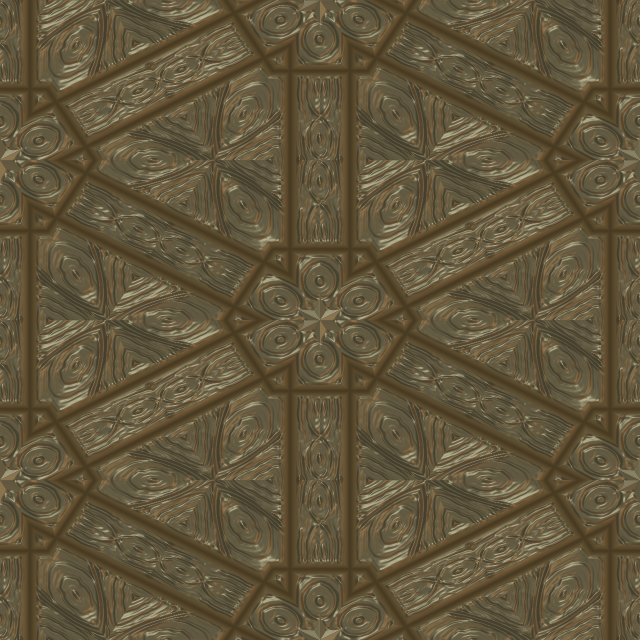
Reproduce this pattern procedurally as a WebGL 1 fragment shader.

```glsl
precision highp float;
uniform vec2 u_resolution;

const float PI = 3.14159;
const float ROOT3 = 1.73205;
const float HEX_APOTHEM = 0.2214;
const float BEAM_HALF = 0.081;

float hash(vec2 p) {
  vec3 k = fract(vec3(p.xyx) * 0.1031);
  k += dot(k, k.yzx + 33.33);
  return fract((k.x + k.y) * k.z);
}

float noise(vec2 p) {
  vec2 i = floor(p), w = fract(p);
  w = w * w * (3.0 - 2.0 * w);
  return mix(mix(hash(i), hash(i + vec2(1.0, 0.0)), w.x),
             mix(hash(i + vec2(0.0, 1.0)), hash(i + 1.0), w.x), w.y);
}

// Folds the triangular lattice into one mirror wedge; x runs along a beam.
vec2 foldWedge(vec2 q) {
  vec2 period = vec2(ROOT3, 1.0);
  q.x -= 0.5 * ROOT3;
  vec2 a = mod(q, period) - 0.5 * period;
  vec2 b = mod(q + 0.5 * period, period) - 0.5 * period;
  vec2 v = dot(a, a) < dot(b, b) ? a : b;
  float angle = abs(mod(atan(v.y, v.x + 1e-6), PI / 3.0) - PI / 6.0);
  return length(v) * vec2(cos(angle), sin(angle));
}

// Distance to the nearest seam between panels.
float seamDistance(vec2 f) {
  return min(abs(f.x - HEX_APOTHEM), abs(f.y - BEAM_HALF));
}

float bell(float d, float width) {
  return exp(-d * d / (width * width));
}

float ripple(float d, float width, float warp) {
  float phase = 2.0 * PI * d / width + warp;
  return sin(phase) + 0.4 * sin(2.0 * phase + 1.0 + warp) + 0.16 * sin(3.0 * phase - warp);
}

// Eyes toward the corners, three-sided bosses toward the sides.
float trianglePanel(vec2 f, float warp) {
  vec2 t = f - vec2(0.5, 0.2887);
  float along = dot(t, vec2(-0.866, -0.5)) - 0.165;
  float across = dot(t, vec2(0.5, -0.866));
  float eye = length(vec2(along * 0.55, across));
  float rise = t.y + 0.155;
  float wedge = max(0.866 * abs(t.x) + 0.5 * rise, -rise);
  float boss = mix(wedge, length(vec2(t.x, rise)), 0.2);
  float divide = eye - boss + 0.028;
  float rings = divide < 0.0 ? ripple(eye, 0.026, warp) : ripple(boss, 0.025, warp);
  float h = 0.0045 * rings * smoothstep(0.007, 0.022, abs(divide));
  h += 0.014 * bell(eye, 0.018) + 0.010 * bell(boss, 0.013);
  return h + 0.009 * bell(abs(divide) - 0.017, 0.008) - 0.008 * bell(divide, 0.008);
}

// Two strands that cross at the middle of the beam and enclose leaves.
float beamPanel(vec2 f, float warp) {
  float s = 0.5 - f.x;
  float strand = f.y - 0.038 * abs(sin(PI * s / 0.135));
  float leaf = length(vec2((s - 0.068) * 0.5, f.y));
  float tail = length(vec2((s - 0.225) * 0.32, f.y - 0.010));
  float h = 0.0040 * ripple(min(leaf, tail), 0.022, warp);
  h += 0.010 * bell(strand, 0.007) * smoothstep(0.2, 0.15, s);
  h += 0.012 * bell(leaf, 0.012) + 0.005 * bell(f.y - 0.053, 0.005);
  return h + 0.010 * max(1.0 - (s + abs(f.y - 0.054)) / 0.018, 0.0);
}

// Six round petals with nested loops around a faceted star.
float flowerPanel(vec2 f, float warp) {
  float petal = length(vec2((f.x - 0.122) * 0.8, f.y));
  float bud = length(f - 0.082 * vec2(0.866, 0.5));
  float star = dot(f - vec2(0.072, 0.0), vec2(0.41, 0.91));
  float h = 0.0048 * ripple(petal, 0.031, warp * 0.8);
  h += 0.015 * bell(petal, 0.019) + 0.012 * bell(bud, 0.013);
  h += 0.010 * bell(petal - 0.054, 0.009) - 0.006 * bell(petal - 0.071, 0.007);
  return mix(0.7 * max(-star, 0.0), h, smoothstep(-0.003, 0.008, star));
}

float relief(vec2 q) {
  vec2 f = foldWedge(q);
  float seam = seamDistance(f);
  float warp = 2.2 * noise(f * 23.0) + 0.9 * noise(f * 62.0);
  float h = 0.0;
  if (f.y < BEAM_HALF) {
    h = f.x < HEX_APOTHEM ? flowerPanel(f, warp) : beamPanel(f, warp);
  } else if (f.x > HEX_APOTHEM) {
    h = trianglePanel(f, warp);
  }
  // Mouldings along the seams and a small stud in each hexagon corner.
  h *= smoothstep(0.012, 0.030, seam);
  h += 0.005 * smoothstep(0.0, 0.02, seam) + 0.0045 * bell(seam - 0.024, 0.005);
  vec2 stud = f - vec2(0.184, 0.106);
  float kite = 0.5 * abs(dot(stud, vec2(0.866, 0.5))) + abs(dot(stud, vec2(-0.5, 0.866)));
  return h + 0.7 * max(0.013 - kite, 0.0);
}

vec3 metal(vec3 n, float seam) {
  float panel = smoothstep(0.008, 0.030, seam);
  vec3 c = mix(vec3(0.36, 0.295, 0.175), vec3(0.375, 0.345, 0.25), panel);
  c = mix(c, vec3(0.52, 0.385, 0.235), 0.7 * smoothstep(0.05, 0.6, 0.65 * n.x - 0.5 * n.y));
  c *= mix(0.72, 1.0, smoothstep(0.4, 0.92, n.z));
  float keyGloss = pow(max(dot(n, normalize(vec3(-0.25, 0.6, 0.8))), 0.0), 16.0);
  float fillGloss = pow(max(dot(n, normalize(vec3(0.55, -0.35, 0.75))), 0.0), 20.0);
  c = mix(c, vec3(0.78, 0.76, 0.62), 0.85 * keyGloss * panel);
  c = mix(c, vec3(0.64, 0.54, 0.37), 0.6 * fillGloss * panel);
  return c * (1.0 - 0.22 * bell(seam, 0.008));
}

vec3 surface(vec2 q) {
  vec2 e = vec2(0.0012, 0.0);
  float h = relief(q);
  vec2 slope = vec2(relief(q + e.xy) - h, relief(q + e.yx) - h) / e.x;
  return metal(normalize(vec3(-slope, 1.0)), seamDistance(foldWedge(q)));
}

void main() {
  vec3 color = vec3(0.0);
  // Four samples per pixel smooth the edges.
  for (int i = 0; i < 4; i++) {
    float k = float(i);
    vec2 jitter = vec2(mod(k, 2.0), floor(k / 2.0)) * 0.5 - 0.25;
    vec2 uv = (gl_FragCoord.xy + jitter) / min(u_resolution.x, u_resolution.y);
    color += 0.25 * surface(uv * vec2(ROOT3, 2.0));
  }
  gl_FragColor = vec4(color, 1.0);
}
```
